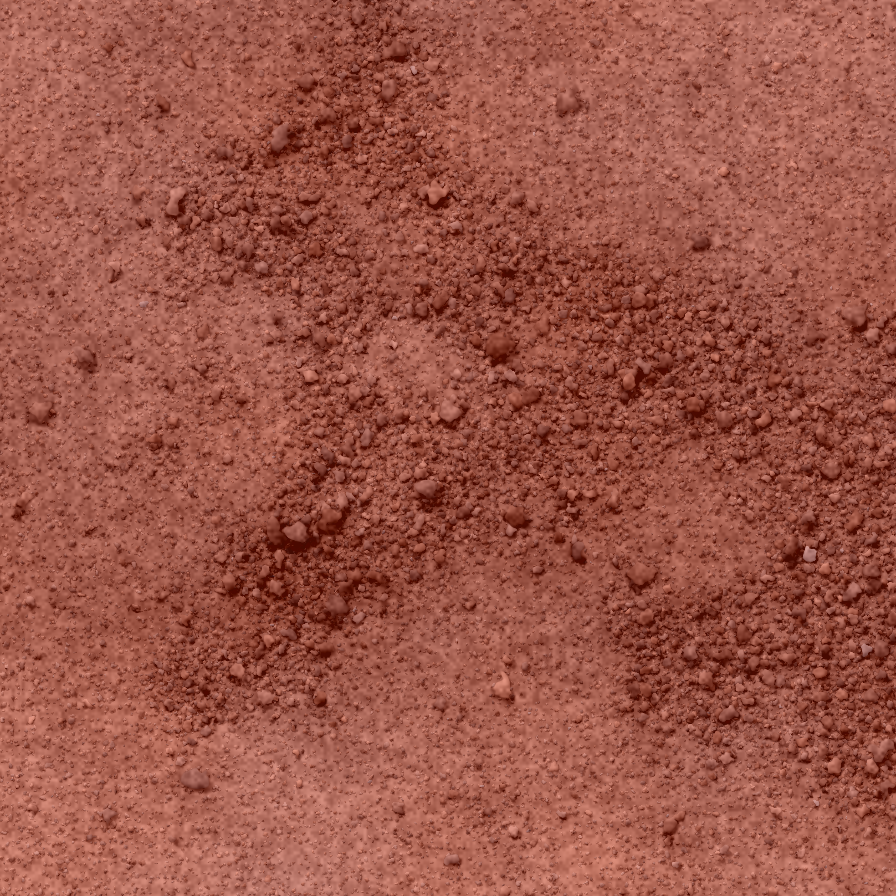
Reproduce this texture procedurally as a Shadertoy shader.

```glsl
// Dry red volcanic soil: smooth dusty ground strewn with crumbs and clumped stones.
// Layers of jittered cells, from fine grit to stones, are lit from above and throw
// soft shadows; tone and warmth are tracked as scalars and coloured at the end.

#define DARK_EARTH vec3(0.40, 0.14, 0.09)
#define PALE_EARTH vec3(0.77, 0.49, 0.43)
#define WARM_SHIFT vec3(0.018, -0.003, -0.016)
#define GROUND_TONE 0.75
#define STONE_TONE 0.71
#define LIGHT_DIR vec2(-0.35, 0.94)
#define RELIEF 0.38
#define CLUMP_SCALE 5.5
#define HEAP_DARKENING 0.10
#define CONTRAST 1.2
#define PALE_SHARE 0.012

float hash(vec2 p) {
    return fract(sin(dot(p, vec2(127.1, 311.7))) * 43758.5453);
}

float noise(vec2 p) {
    vec2 i = floor(p), f = fract(p);
    f = f * f * (3.0 - 2.0 * f);
    vec2 e = vec2(0.0, 1.0);
    return mix(mix(hash(i), hash(i + e.yx), f.x),
               mix(hash(i + e.xy), hash(i + e.yy), f.x), f.y);
}

float fbm(vec2 p) {
    float sum = 0.0, amp = 0.533;
    for (int i = 0; i < 4; i++) {
        sum += amp * noise(p);
        p = mat2(1.6, 1.2, -1.2, 1.6) * p + 7.3;
        amp *= 0.5;
    }
    return sum;
}

// Centred random offset
vec2 wobble(vec2 p) {
    return vec2(noise(p), noise(p + 41.3)) - 0.5;
}

// 0 on bare dust, 1 inside heaps of crumbs
float clumps(vec2 uv) {
    return smoothstep(0.40, 0.70, fbm(uv * CLUMP_SCALE + 3.7));
}

// Adds one layer of stones; soil holds (tone, warmth)
void addStones(inout vec2 soil, vec2 uv, float count, float sparse, float dense,
               float shadowDepth, float grain) {
    vec2 p = uv * count;
    vec2 home = floor(p);
    vec2 ragged = 0.34 * wobble(p * 2.7) + 0.17 * wobble(p * 6.1 + 13.0);
    float shadow = 0.0, top = 0.0;
    vec2 stone = soil;

    for (int y = -1; y <= 1; y++)
    for (int x = -1; x <= 1; x++) {
        vec2 cell = home + vec2(x, y);
        vec2 seed = cell + count * 1.37;
        vec2 centre = cell + 0.1 + 0.8 * vec2(hash(seed), hash(seed + 19.7));
        float heap = clumps(centre / count);
        if (hash(seed + 53.1) > mix(sparse, dense, heap * heap)) continue;

        // Squashed, turned and ragged outline in units of the radius
        float size = hash(seed + 71.9);
        float radius = mix(0.24, 0.52, size * size);
        float turn = 6.2832 * hash(seed + 37.3);
        vec2 axis = vec2(cos(turn), sin(turn));
        vec2 q = (p - centre + ragged) / radius;
        q += axis * dot(q, axis) * 0.3;
        float dist = length(q);

        float shade = 1.0 - smoothstep(0.65, 1.5, length(q - vec2(0.15, -0.42)));
        shadow = max(shadow, shade);

        float dome = 1.0 - dist;
        if (dome > top) {
            top = dome;
            float kind = hash(seed + 91.7);
            float pale = step(1.0 - PALE_SHARE, kind);
            float lit = dot(q, LIGHT_DIR);
            stone.x = STONE_TONE + 0.36 * (hash(seed + 11.3) - 0.5) + RELIEF * lit
                    - 0.16 * dist * dist + grain + 0.2 * pale;
            stone.y = mix(2.4 * (kind - 0.5), -3.0, pale);
        }
    }
    soil.x -= shadowDepth * shadow;
    soil = mix(soil, stone, smoothstep(0.0, 0.25, top));
}

void mainImage(out vec4 fragColor, in vec2 fragCoord) {
    vec2 uv = fragCoord / iResolution.y;

    // Dusty ground: broad stains, soft undulation and fine grain
    float grain = 0.34 * (noise(uv * 270.0) - 0.5) + 0.26 * (noise(uv * 125.0 + 9.0) - 0.5);
    float stains = fbm(uv * 3.0 + 21.0) - 0.5;
    float swell = fbm(uv * 14.0 + 5.0) - fbm((uv + 0.012 * LIGHT_DIR) * 14.0 + 5.0);
    vec2 soil = vec2(GROUND_TONE + grain, 2.5 * (fbm(uv * 6.0 + 33.0) - 0.5) + 0.2);

    // Grit first, stones last: count, share on dust, share in heaps, shadow
    addStones(soil, uv, 175.0, 0.50, 0.95, 0.30, grain);
    addStones(soil, uv, 115.0, 0.22, 0.95, 0.38, grain);
    addStones(soil, uv,  72.0, 0.05, 0.85, 0.46, grain);
    addStones(soil, uv,  46.0, 0.01, 0.48, 0.54, grain);
    addStones(soil, uv,  29.0, 0.001, 0.16, 0.58, grain);

    // Broad light and dark over ground and stones alike
    float tone = soil.x + 0.45 * stains + 0.5 * swell - HEAP_DARKENING * clumps(uv);
    tone = clamp(0.6 + CONTRAST * (tone - 0.6), -0.3, 1.25);
    vec3 colour = mix(DARK_EARTH, PALE_EARTH, tone) + WARM_SHIFT * soil.y;
    fragColor = vec4(clamp(colour, 0.0, 1.0), 1.0);
}
```
